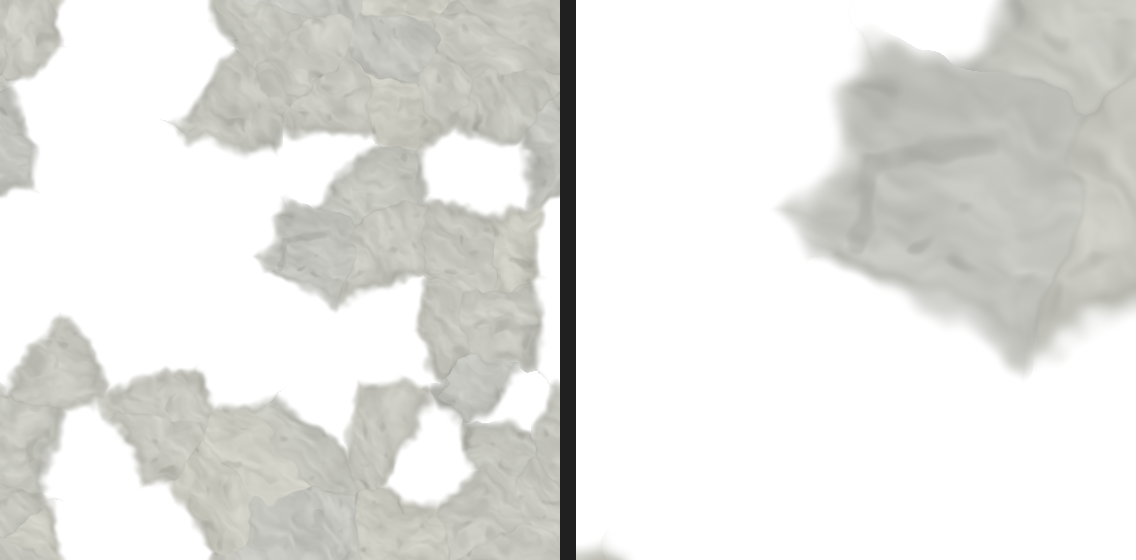
Left, the full canvas; right, a detail of the centre.
This texture is drawn by a three.js fragment shader. Its source:

```glsl
// Clusters of soft grey stone grains with streaky faces on a white ground, tiling.
varying vec2 vUv;

const float TAU = 6.2831853;
const float GRID = 8.0;           // grain sites across the tile
const float JITTER = 0.96;        // irregularity of the sites
const float BARE_LEVEL = 0.02;    // higher leaves more white ground
const float SCATTER = 1.35;       // randomness of the clusters
const float EDGE_BLUR = 0.0105;   // softness of the outer outline
const float RIM_WIDTH = 0.012;    // reach of the dark outer rim
const float SEAM_WIDTH = 0.0024;  // width of joints between grains
const float SEAM_DEPTH = 0.035;   // darkness of the strongest joints
const vec3 GROUND = vec3(1.0);
const vec3 COOL_GREY = vec3(0.758, 0.766, 0.740);
const vec3 WARM_GREY = vec3(0.802, 0.797, 0.760);

vec2 hash2(vec2 p) {
  vec3 q = fract(p.xyx * vec3(0.1031, 0.1030, 0.0973));
  q += dot(q, q.yzx + 33.33);
  return fract((q.xx + q.yz) * q.zy);
}

// Value noise that wraps after a whole number of lattice steps.
float noise(vec2 p, float period) {
  vec2 i = floor(p);
  vec2 f = fract(p);
  f = f * f * (3.0 - 2.0 * f);
  float a = hash2(mod(i, period)).x;
  float b = hash2(mod(i + vec2(1.0, 0.0), period)).x;
  float c = hash2(mod(i + vec2(0.0, 1.0), period)).x;
  float d = hash2(mod(i + vec2(1.0, 1.0), period)).x;
  return mix(mix(a, b, f.x), mix(c, d, f.x), f.y);
}

vec2 warp(vec2 uv, float period) {
  return vec2(noise(uv * period, period),
              noise(uv * period + 0.5 * period + 0.37, period)) - 0.5;
}

// Whether a site carries a grain: broad bands broken up by chance.
bool isGrain(vec2 cell) {
  vec2 c = (cell + 0.5) / GRID;
  float bands = 0.42 * cos(TAU * (c.x - 0.75)) + 0.30 * cos(TAU * c.y);
  return bands + SCATTER * (hash2(cell + 61.0).y - 0.5) > BARE_LEVEL;
}

// Distance from a point to the bisector of two sites, given relative to it.
float bisector(vec2 near, vec2 far) {
  return (dot(far, far) - dot(near, near)) / (2.0 * length(far - near) + 1e-4) / GRID;
}

// Streaked face of one grain, in coordinates local to its site.
vec3 grainColor(vec2 local, vec2 cell) {
  vec2 seed = hash2(cell + 17.0);
  float angle = mix(-1.1, -0.2, seed.x);
  float c = cos(angle);
  float s = sin(angle);
  vec2 along = vec2(c * local.x + s * local.y, c * local.y - s * local.x);
  vec2 shift = seed * 40.0;
  float streak = noise(along * vec2(30.0, 85.0) + shift, 64.0) - 0.5;
  float fine = noise(along * vec2(80.0, 150.0) + shift.yx, 64.0) - 0.5;
  float blotch = noise(local * 24.0 + shift.yx, 64.0) - 0.5;
  float speck = smoothstep(0.74, 0.98, noise(local * 48.0 + shift + 9.0, 64.0));
  vec3 color = mix(COOL_GREY, WARM_GREY, seed.y);
  return color + 0.065 * streak + 0.035 * fine + 0.06 * blotch - 0.06 * speck;
}

void main() {
  // Ragged outlines come from bending the plane at three scales.
  vec2 bent = vUv + 0.045 * warp(vUv, 7.0) + 0.020 * warp(vUv, 26.0)
            + 0.009 * warp(vUv, 70.0);
  vec2 p = bent * GRID;
  vec2 base = floor(p);

  // Nearest two grains and nearest bare site.
  vec2 first = vec2(8.0);
  vec2 second = vec2(9.0);
  vec2 bare = vec2(8.0);
  vec2 firstCell = vec2(0.0);
  vec2 secondCell = vec2(0.0);
  for (int y = -2; y <= 2; y++) {
    for (int x = -2; x <= 2; x++) {
      vec2 site = base + vec2(float(x), float(y));
      vec2 cell = mod(site, GRID);
      vec2 offset = site + 0.5 + JITTER * (hash2(cell + 5.0) - 0.5) - p;
      float d = dot(offset, offset);
      if (!isGrain(cell)) {
        if (d < dot(bare, bare)) bare = offset;
      } else if (d < dot(first, first)) {
        second = first;
        secondCell = firstCell;
        first = offset;
        firstCell = cell;
      } else if (d < dot(second, second)) {
        second = offset;
        secondCell = cell;
      }
    }
  }
  float edge = bisector(first, bare);
  float seam = bisector(first, second);

  // Faces meet smoothly at the joints, which come and go as faint lines.
  vec3 color = mix(grainColor(-second / GRID, secondCell),
                   grainColor(-first / GRID, firstCell),
                   smoothstep(-SEAM_WIDTH, SEAM_WIDTH, seam));
  float joint = 1.0 - smoothstep(0.0, SEAM_WIDTH * 1.6, seam);
  color -= SEAM_DEPTH * joint * noise(vUv * 20.0, 20.0);

  // Darker, uneven rim, then a soft fade into the ground.
  float rim = exp(-max(edge, 0.0) / RIM_WIDTH);
  color -= rim * (0.04 + 0.10 * noise(vUv * 32.0, 32.0));
  float cover = smoothstep(-EDGE_BLUR, EDGE_BLUR, edge);
  gl_FragColor = vec4(mix(GROUND, color, cover), 1.0);
}
```
